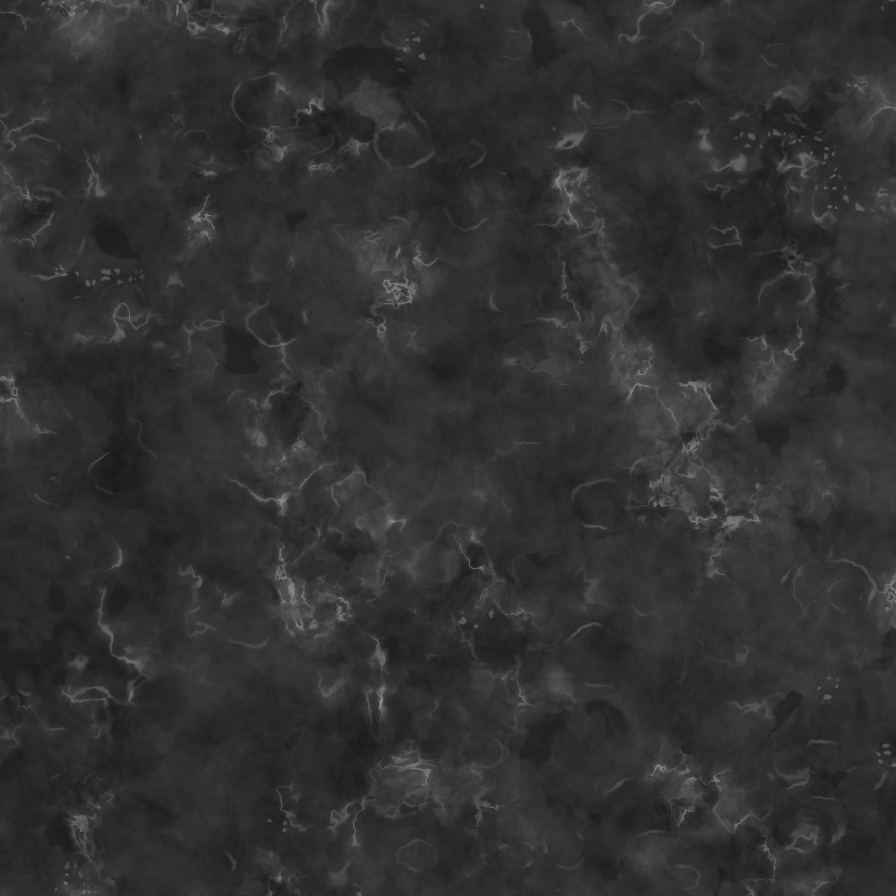
Reproduce this texture procedurally as a three.js fragment shader.

```glsl
varying vec2 vUv;

const vec3 STONE = vec3(0.179);
const vec3 MINERAL = vec3(0.66);
const vec3 PIT = vec3(0.1);

float hash(vec2 p) {
  return fract(sin(dot(p, vec2(127.1, 311.7))) * 43758.5453);
}

vec2 hash2(vec2 p) {
  return vec2(hash(p), hash(p + 41.3));
}

float noise(vec2 p) {
  vec2 cell = floor(p);
  vec2 f = fract(p);
  f = f * f * (3.0 - 2.0 * f);
  float low = mix(hash(cell), hash(cell + vec2(1.0, 0.0)), f.x);
  float high = mix(hash(cell + vec2(0.0, 1.0)), hash(cell + 1.0), f.x);
  return mix(low, high, f.y);
}

float fbm(vec2 p, float gain) {
  float sum = 0.0;
  float total = 0.0;
  float amplitude = 1.0;
  for (int i = 0; i < 5; i++) {
    sum += amplitude * noise(p);
    total += amplitude;
    amplitude *= gain;
    p = mat2(0.8, 0.6, -0.6, 0.8) * p * 2.03 + 17.7;
  }
  return sum / total;
}

// Thin crest with a faint halo along the middle level of the noise
float vein(vec2 p, float scale, float width) {
  float d = abs(fbm(p * scale, 0.55) - 0.5);
  float crest = 1.0 - smoothstep(0.0, width, d);
  float halo = 1.0 - smoothstep(0.0, width * 4.0, d);
  return 0.75 * crest + 0.25 * halo;
}

// Broken oval outlines: x is the rim, y the inside
vec2 fossils(vec2 p, float count, float seed) {
  vec2 cell = floor(p * count);
  vec2 result = vec2(0.0);
  for (int j = -1; j <= 1; j++) {
    for (int i = -1; i <= 1; i++) {
      vec2 id = cell + vec2(float(i), float(j));
      vec2 rnd = hash2(id + seed);
      vec2 q = p - (id + 0.2 + 0.6 * rnd) / count;
      float present = step(0.55, hash(id + seed + 7.1));
      float radius = mix(0.16, 0.28, rnd.y) / count;
      q.y *= mix(1.0, 1.7, rnd.x);
      float d = length(q) - radius;
      float broken = smoothstep(0.45, 0.8, noise(q / radius * 1.3 + rnd * 50.0));
      float rim = (1.0 - smoothstep(0.0005, 0.0038, abs(d))) * broken;
      float inside = 1.0 - smoothstep(-0.012, 0.003, d);
      result = max(result, present * vec2(rim, inside));
    }
  }
  return result;
}

// Soft-edged grains, kept only in some cells
float grains(vec2 p, float count, float share, float size) {
  vec2 id = floor(p * count);
  vec2 q = fract(p * count) - 0.35 - 0.3 * hash2(id);
  float radius = size * mix(0.6, 1.0, hash(id + 3.7));
  float shape = 1.0 - smoothstep(radius * 0.4, radius, length(q));
  return shape * step(1.0 - share, hash(id + 9.2));
}

void main() {
  vec2 p = vUv;
  vec2 bend = vec2(fbm(p * 14.0, 0.65), fbm(p * 14.0 + 31.0, 0.65)) - 0.5;
  vec2 warped = p + 0.045 * bend;

  // Mottled ground with fine grain
  float clouds = fbm(warped * 7.0 + 3.0, 0.6) - 0.5;
  float mottle = fbm(warped * 22.0 + 11.0, 0.7) - 0.5;
  float grain = fbm(p * 75.0 + 5.0, 0.6) - 0.5;
  vec3 color = STONE + 0.11 * clouds + 0.15 * mottle + 0.035 * grain;

  // Pale crusts with crinkled edges
  float crust = smoothstep(0.53, 0.72, fbm(warped * 9.0 + 57.0, 0.5));
  float crinkle = vein(warped + 4.0, 18.0, 0.032);
  float sparkle = smoothstep(0.4, 0.8, noise(p * 60.0 + 13.0));
  color += crust * (0.03 + 0.2 * mottle);
  color = mix(color, MINERAL, crust * crinkle * (0.2 + 0.4 * sparkle));

  // Long broken veins
  float reach = smoothstep(0.48, 0.7, fbm(p * 5.0 + 83.0, 0.5));
  float strength = 0.2 + 0.8 * smoothstep(0.35, 0.8, noise(p * 45.0));
  float veins = vein(warped + 1.7, 4.5, 0.014) * reach;
  float twigs = vein(warped + 8.3, 9.0, 0.02);
  veins += 0.75 * twigs * smoothstep(0.48, 0.72, noise(p * 9.0 + 29.0));
  color = mix(color, MINERAL, min(0.46 * veins * strength, 0.8));

  // Fossil outlines with darker hearts
  vec2 shells = fossils(p + 0.03 * bend, 5.0, 2.0);
  vec2 smallShells = fossils(p + 0.03 * bend, 10.0, 23.0);
  color -= 0.012 * shells.y - 0.008 * smallShells.y;
  float rims = 0.3 * shells.x + 0.2 * smallShells.x;
  color = mix(color, MINERAL, rims * (0.4 + 0.6 * strength));

  // Rare bead clusters and small ragged pits
  float cluster = smoothstep(0.89, 0.93, noise(p * 13.0 + 71.0));
  float beads = grains(warped, 95.0, 0.5, 0.45) * cluster;
  color = mix(color, MINERAL, 0.35 * beads);
  float hollow = smoothstep(0.69, 0.77, fbm(warped * 15.0 + 133.0, 0.45));
  float pinholes = grains(p, 45.0, 0.004, 0.15);
  color = mix(color, PIT, max(0.6 * hollow, 0.7 * pinholes));

  gl_FragColor = vec4(clamp(color, 0.0, 1.0), 1.0);
}
```
